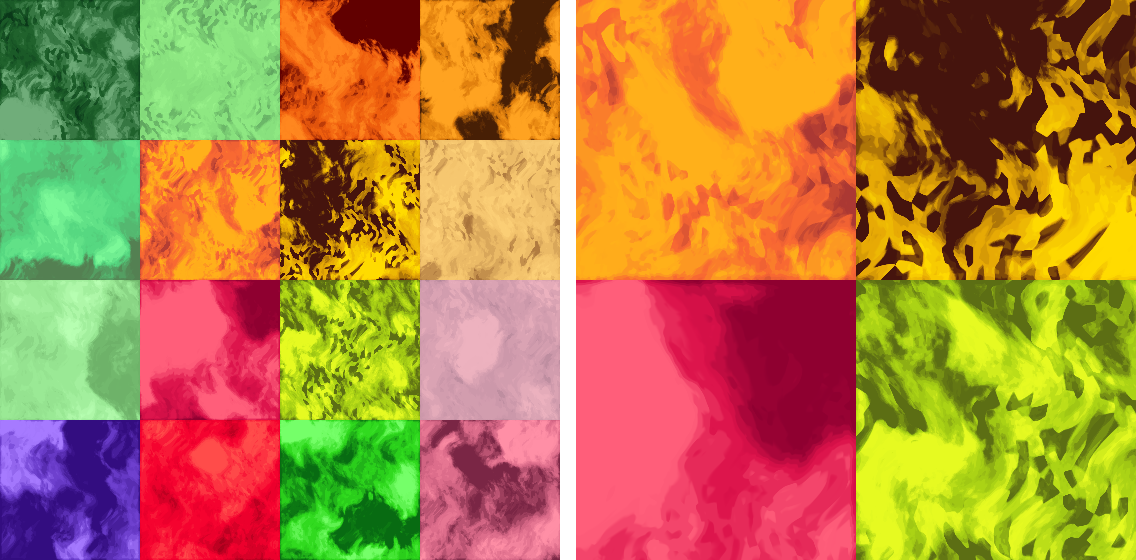
Left, the full canvas; right, a detail of the centre.
This pattern is drawn by a WebGL 1 fragment shader. Its source:

```glsl
precision highp float;

uniform vec2 u_resolution;

const float TILES = 4.0;           // tiles across and down
const float BASE_TONE = 0.62;
const float TONE_LEVELS = 9.0;     // flat paint steps
const float STEP_SOFTNESS = 0.22;
const float PATCH_SHARPNESS = 10.0;
const float STREAK = 0.72;         // below 1 stretches marks vertically
const float WARP = 0.035;
const vec2 GRAIN_SCALE = vec2(40.0, 27.0);
const float EDGE_WIDTH = 0.018;
const float EDGE_WEAR = 0.22;

struct Tile {
  vec3 dark;
  vec3 mid;
  vec3 light;
  vec4 style;  // patch scale, contrast, grain, stain strength
  vec4 stain;  // centre, radii
};

// Palette and wear of each tile, left to right from the top row
Tile tileAt(int id) {
  if (id == 0) return Tile(vec3(.03,.20,.09), vec3(.11,.37,.16), vec3(.44,.68,.48), vec4(5.,.55,.5,.5), vec4(.15,.08,.36,.2));
  if (id == 1) return Tile(vec3(.36,.63,.36), vec3(.53,.88,.49), vec3(.62,.97,.56), vec4(7.,.3,.55,0.), vec4(.5,.5,.5,.5));
  if (id == 2) return Tile(vec3(.38,0.,0.), vec3(.93,.36,.05), vec3(1.,.53,.12), vec4(4.,.75,.3,-.8), vec4(.88,.98,.38,.5));
  if (id == 3) return Tile(vec3(.28,.12,.02), vec3(.88,.50,.05), vec3(1.,.64,.13), vec4(4.,1.2,.4,-.35), vec4(.74,.65,.24,.34));
  if (id == 4) return Tile(vec3(.33,.50,.32), vec3(.33,.84,.50), vec3(.49,.98,.60), vec4(3.,.5,.05,-.6), vec4(.6,0.,.8,.18));
  if (id == 5) return Tile(vec3(.67,.22,.20), vec3(.97,.40,.20), vec3(1.,.69,.10), vec4(5.,1.,.5,.3), vec4(.8,.3,.5,.6));
  if (id == 6) return Tile(vec3(.27,.08,.05), vec3(.90,.66,.02), vec3(1.,.86,0.), vec4(5.,.7,1.1,-.65), vec4(.2,.78,.23,.38));
  if (id == 7) return Tile(vec3(.66,.45,.23), vec3(.95,.76,.42), vec3(1.,.83,.48), vec4(5.,.35,.45,-.2), vec4(.5,.2,.5,.25));
  if (id == 8) return Tile(vec3(.43,.70,.41), vec3(.60,.91,.58), vec3(.72,1.,.70), vec4(3.,.5,.15,-.35), vec4(.92,.5,.25,.65));
  if (id == 9) return Tile(vec3(.56,0.,.19), vec3(.86,.07,.29), vec3(1.,.37,.48), vec4(2.5,1.15,0.,.3), vec4(.3,.66,.35,.35));
  if (id == 10) return Tile(vec3(.36,.43,.08), vec3(.66,.82,.08), vec3(.90,.98,.13), vec4(8.,.9,1.,-.3), vec4(.12,.72,.15,.12));
  if (id == 11) return Tile(vec3(.60,.45,.53), vec3(.82,.61,.68), vec3(.93,.70,.75), vec4(4.,.4,.25,.45), vec4(.38,.55,.16,.23));
  if (id == 12) return Tile(vec3(.20,.05,.50), vec3(.42,.24,.80), vec3(.65,.48,1.), vec4(2.7,1.1,0.,-.4), vec4(.5,.6,.24,.5));
  if (id == 13) return Tile(vec3(.62,0.,.10), vec3(.96,0.,.18), vec3(1.,.30,.29), vec4(4.,.6,.15,.4), vec4(.53,.71,.14,.13));
  if (id == 14) return Tile(vec3(.03,.42,.07), vec3(.18,.85,.11), vec3(.46,1.,.41), vec4(3.5,.9,.1,-.65), vec4(.65,.22,.28,.2));
  return Tile(vec3(.48,.15,.27), vec3(.86,.42,.54), vec3(1.,.56,.65), vec4(3.5,.8,.2,-.45), vec4(.45,.9,.25,.25));
}

vec3 hash3(vec2 p) {
  vec3 k = vec3(dot(p, vec2(127.1, 311.7)), dot(p, vec2(269.5, 183.3)), dot(p, vec2(419.2, 371.9)));
  return fract(sin(k) * 43758.5);
}

// Cellular noise: one value per cell, softly blended where cells meet
float patches(vec2 p) {
  vec2 base = floor(p);
  float total = 0.0;
  float weights = 0.0;
  for (int y = -1; y <= 1; y++) {
    for (int x = -1; x <= 1; x++) {
      vec2 cell = base + vec2(float(x), float(y));
      vec3 h = hash3(cell);
      vec2 d = cell + h.xy - p;
      float w = exp(-PATCH_SHARPNESS * dot(d, d));
      total += w * h.z;
      weights += w;
    }
  }
  return total / weights;
}

float layeredPatches(vec2 p) {
  float total = 0.0;
  float weights = 0.0;
  float amp = 1.0;
  for (int i = 0; i < 5; i++) {
    total += amp * patches(p);
    weights += amp;
    p = p * 2.1 + vec2(17.3, 9.1);
    amp *= 0.58;
  }
  return total / weights;
}

vec2 sineWarp(vec2 p) {
  return WARP * (sin(p.yx * 9.0 + vec2(0.0, 2.0)) + 0.5 * sin(p.yx * 23.0 + p * 11.0));
}

float posterize(float tone) {
  float t = tone * TONE_LEVELS;
  return (floor(t) + smoothstep(0.5 - STEP_SOFTNESS, 0.5 + STEP_SOFTNESS, fract(t))) / TONE_LEVELS;
}

void main() {
  vec2 grid = gl_FragCoord.xy / u_resolution * TILES;
  vec2 cell = floor(grid);
  vec2 uv = fract(grid);
  int id = int(cell.x + TILES * (TILES - 1.0 - cell.y) + 0.5);
  Tile tile = tileAt(id);
  vec2 seed = cell * 13.7 + 5.0;

  // Broad paint patches
  vec2 p = uv + sineWarp(uv + seed);
  float paint = layeredPatches(p * tile.style.x * vec2(1.0, STREAK) + seed) - 0.5;
  float tone = BASE_TONE + 2.0 * tile.style.y * paint;

  // Ragged stain or highlight
  float reach = length((p - tile.stain.xy) / tile.stain.zw) + 1.6 * paint;
  tone += tile.style.w * (1.0 - smoothstep(0.7, 1.15, reach));

  // Clustered dark grain
  float specks = smoothstep(0.5, 0.72, patches(p * GRAIN_SCALE + seed));
  float cluster = smoothstep(0.25, 0.65, patches(p * 6.0 + seed + 31.0));
  tone -= 0.6 * tile.style.z * specks * cluster;

  // Worn tile edges
  vec2 border = min(uv, 1.0 - uv);
  float edge = 1.0 - smoothstep(0.0, EDGE_WIDTH, min(border.x, border.y));
  tone -= EDGE_WEAR * tile.style.y * edge;

  tone = posterize(clamp(tone, 0.0, 1.0));
  vec3 color = mix(tile.dark, tile.mid, smoothstep(0.0, 0.55, tone));
  color = mix(color, tile.light, smoothstep(0.5, 0.95, tone));
  gl_FragColor = vec4(color, 1.0);
}
```
